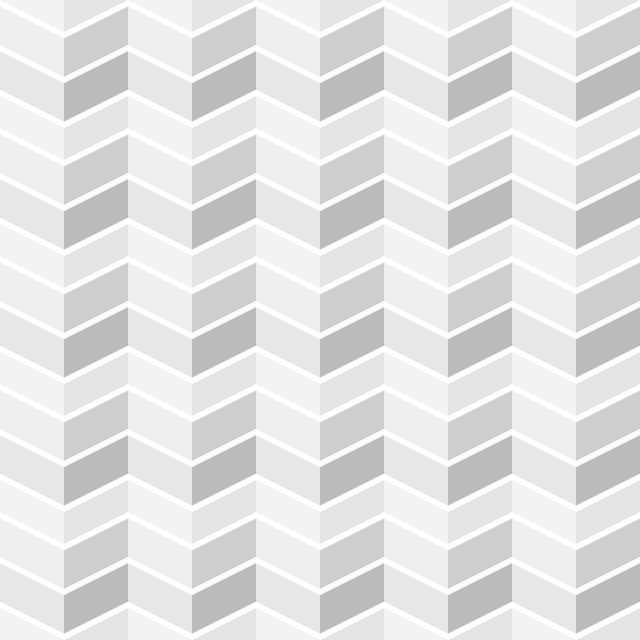
This pattern is drawn by a three.js fragment shader. Its source:

```glsl
// Grey folded chevron bands in three heights of tone, parted by white zigzag lines.
#define REPEATS 5.0
#define FOLD_DEPTH 0.25
#define GAP 0.05
#define THIN_BAND 0.25
#define WIDE_BAND 0.30
#define GAP_COLOR vec3(1.0)
#define LIT_TONES vec3(0.953, 0.935, 0.907)
#define SHADE_TONES vec3(0.897, 0.807, 0.735)

varying vec2 vUv;

// Smoothed coverage from a signed distance, positive inside.
float coverage(float dist, float pixel) {
  return clamp(dist / pixel + 0.5, 0.0, 1.0);
}

// Coverage of a band that wraps with period 1.
float band(float v, float start, float height, float pixel) {
  float center = start + 0.5 * height;
  float offset = abs(fract(v - center + 0.5) - 0.5);
  return coverage(0.5 * height - offset, pixel);
}

void main() {
  vec2 cell = vUv * REPEATS;
  float u = fract(cell.x);

  // Height measured downward, bent so that valleys lie mid-cell.
  float v = FOLD_DEPTH * abs(2.0 * u - 1.0) - cell.y;
  float pixelX = max(fwidth(cell.x), 1e-5);
  float pixelY = max(fwidth(cell.y), 1e-5);
  float pixelV = length(vec2(2.0 * FOLD_DEPTH * pixelX, pixelY));

  // Left half of each cell is lit, right half is shaded.
  float shade = coverage(0.25 - abs(fract(u - 0.25) - 0.5), pixelX);
  vec3 tones = mix(LIT_TONES, SHADE_TONES, shade);

  // One thin band and two wide ones, each followed by a gap.
  float second = THIN_BAND + GAP;
  float third = second + WIDE_BAND + GAP;
  vec3 color = GAP_COLOR;
  color = mix(color, vec3(tones.x), band(v, 0.0, THIN_BAND, pixelV));
  color = mix(color, vec3(tones.y), band(v, second, WIDE_BAND, pixelV));
  color = mix(color, vec3(tones.z), band(v, third, WIDE_BAND, pixelV));

  gl_FragColor = vec4(color, 1.0);
}
```
